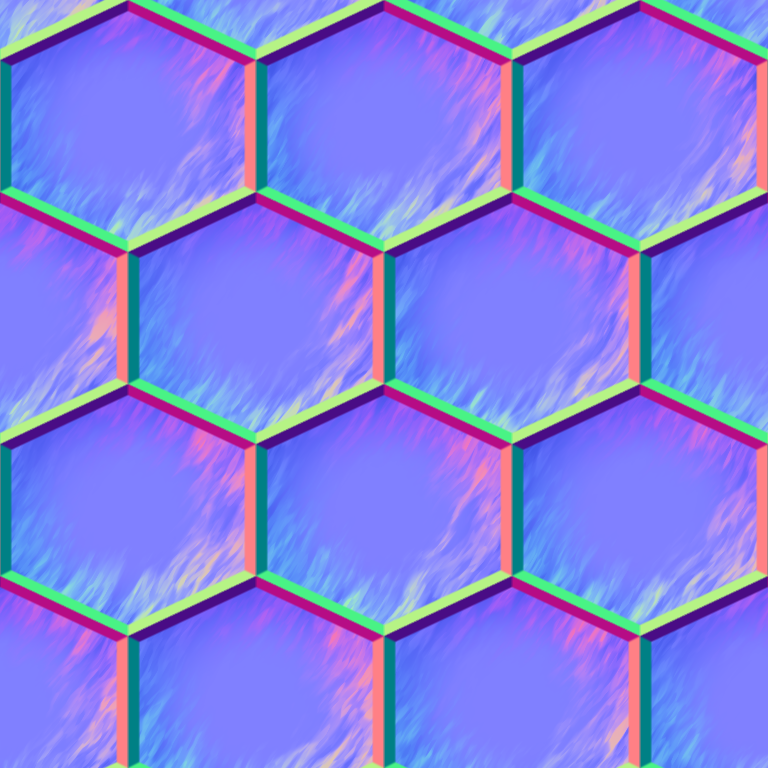
Give the GLSL for this texture map, as a WebGL 2 fragment shader.

```glsl
#version 300 es
precision highp float;

uniform vec2 u_resolution;
out vec4 fragColor;

vec3 hash3(vec2 p) {
    vec3 q = fract(p.xyx * vec3(0.1031, 0.1030, 0.0973));
    q += dot(q, q.yxz + 33.33);
    return fract((q.xxy + q.yzz) * q.zyx);
}

// Smooth cellular noise: random signed values blended around jittered points
float cellNoise(vec2 p) {
    vec2 base = floor(p);
    float total = 0.0, weights = 0.0;
    for (int y = -1; y <= 1; y++) {
        for (int x = -1; x <= 1; x++) {
            vec2 cell = base + vec2(x, y);
            vec3 h = hash3(cell + 57.0);
            vec2 d = cell + h.xy - p;
            float w = exp(-9.0 * dot(d, d));
            total += w * (2.0 * h.z - 1.0);
            weights += w;
        }
    }
    return total / weights;
}

// Layered noise stretched along a steep diagonal
float streaks(vec2 uv) {
    vec2 q = vec2(dot(uv, vec2(0.82, -0.57)), dot(uv, vec2(0.57, 0.82)));
    q.x += 0.003 * sin(23.0 * q.y + 9.0 * q.x) + 0.0015 * sin(61.0 * q.y - 17.0 * q.x);
    float sum = 0.0, gain = 0.5;
    vec2 freq = vec2(62.0, 13.0);
    for (int i = 0; i < 3; i++) {
        sum += gain * cellNoise(q * freq + 19.0 * float(i));
        freq *= 2.1;
        gain *= 0.75;
    }
    return sum;
}

// Distances inward from the upright and the sloping sides of a hexagon
vec2 sideDistances(vec2 p) {
    vec2 a = abs(p);
    return vec2(1.0 / 6.0 - a.x, 1.13 * dot(vec2(0.0, 0.1641) - a, vec2(0.425, 0.905)));
}

// Offset from the centre of the enclosing cell, in staggered rows
vec2 cellOffset(vec2 uv) {
    vec2 halfStep = vec2(1.0 / 6.0, 0.25);
    vec2 p = uv - vec2(0.0, 0.0859);
    vec2 a = mod(p + halfStep, 2.0 * halfStep) - halfStep;
    vec2 b = mod(p, 2.0 * halfStep) - halfStep;
    vec2 da = sideDistances(a), db = sideDistances(b);
    return min(da.x, da.y) > min(db.x, db.y) ? a : b;
}

// Bevel colour in rgb, coverage in alpha
vec4 bevel(vec2 uv, float pixel) {
    vec2 p = cellOffset(uv);
    vec2 d = sideDistances(p);
    float upright = smoothstep(-0.002, 0.002, d.y - d.x);
    vec2 slope = sign(p) * mix(vec2(0.425, 0.905), vec2(1.0, 0.0), upright);
    float coverage = 1.0 - smoothstep(-0.5 * pixel, 0.5 * pixel, min(d.x, d.y) - 0.0147);
    return vec4(0.5 + 0.5 * slope.x, 0.5 - 0.5 * slope.y, 0.52, coverage);
}

void main() {
    vec2 uv = gl_FragCoord.xy / u_resolution;
    float pixel = 1.0 / min(u_resolution.x, u_resolution.y);

    // Brushed dome: flat in the middle, tilting outward to the rim
    vec2 local = cellOffset(uv);
    float streak = streaks(uv);
    float radius = length(local * vec2(1.0, 1.08));
    float rim = smoothstep(0.06, 0.165, radius + 0.022 * streak);
    vec2 outward = local / max(radius, 0.001);
    vec2 tilt = rim * (outward * (0.36 + 0.28 * streak) + 0.6 * streak * vec2(0.82, -0.57));
    tilt *= min(1.0, 0.9 / max(length(tilt), 0.001));
    vec3 dome = vec3(0.5 + 0.5 * tilt.x, 0.5 - 0.5 * tilt.y,
                     0.5 + 0.5 * sqrt(1.0 - dot(tilt, tilt)));

    // Bevelled frame, averaged over a small grid to soften its ridges
    vec3 color = vec3(0.0);
    float spread = max(0.0009, 0.33 * pixel);
    for (int y = -1; y <= 1; y++) {
        for (int x = -1; x <= 1; x++) {
            vec4 frame = bevel(uv + spread * vec2(x, y), pixel);
            color += mix(dome, frame.rgb, frame.a) / 9.0;
        }
    }
    fragColor = vec4(color, 1.0);
}
```
